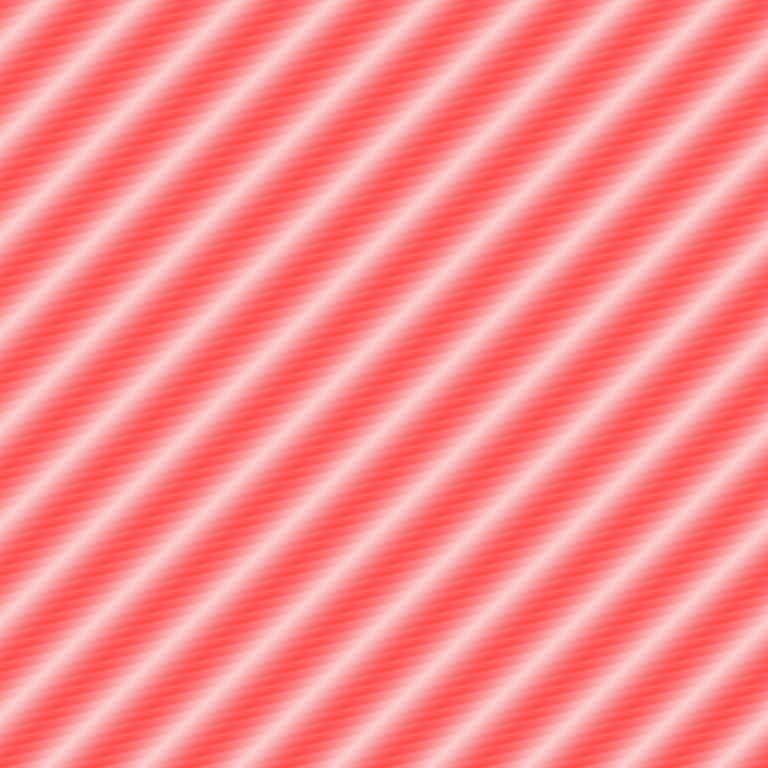
Reproduce this background procedurally as a WebGL 2 fragment shader.

```glsl
#version 300 es
precision highp float;
// Soft diagonal candy bands in coral red and pale pink, rising to the right.
// Each band is a smooth pale ridge; fine shallow streaks made of layered sines
// grain the red between. All wave counts are whole numbers, so the square tiles.

uniform vec2 u_resolution;
out vec4 outColor;

const float TAU = 6.2831853;

// Waves across and down the canvas; the minus sign makes them rise rightward
const vec2 BAND_COUNT = vec2(8.0, -8.0);
const vec2 STREAK_COUNT = vec2(16.0, -80.0);
const vec2 HATCH_COUNT = vec2(32.0, -160.0);

const float BAND_OFFSET = 0.47;     // where the pale crest lies, in cycles
const float ROUNDNESS = 0.5;        // 0 is a straight ramp, 1 a cosine
const float CREST_SHARPNESS = 1.35; // above 1 narrows the pale crest
const float FEATHER = 0.006;        // sideways shift of band edges, in cycles
const float STREAK_TINT = 0.1;      // lightness of streaks in the red
const float CREST_FADE = 0.85;      // how far streaks vanish on the crest

const vec3 CORAL = vec3(1.00, 0.31, 0.31);
const vec3 ROSE = vec3(0.97, 0.55, 0.55);
const vec3 PALE_PINK = vec3(0.99, 0.80, 0.80);

// Sine wave with a whole number of cycles along each side
float wave(vec2 uv, vec2 count) {
    return sin(TAU * dot(uv, count));
}

// Fine streaks with a thinner hatch laid over them
float streaks(vec2 uv) {
    return 0.75 * wave(uv, STREAK_COUNT) + 0.25 * wave(uv, HATCH_COUNT);
}

// Pale crest at 1, red valley at 0
float band(vec2 uv, float shift) {
    float cycles = dot(uv, BAND_COUNT) - BAND_OFFSET + shift;
    float ramp = abs(2.0 * fract(cycles) - 1.0);
    float rounded = 0.5 + 0.5 * cos(TAU * cycles);
    return pow(mix(ramp, rounded, ROUNDNESS), CREST_SHARPNESS);
}

// Coral to rose to pale pink
vec3 palette(float t) {
    vec3 lower = mix(CORAL, ROSE, clamp(2.0 * t, 0.0, 1.0));
    return mix(lower, PALE_PINK, clamp(2.0 * t - 1.0, 0.0, 1.0));
}

void main() {
    vec2 uv = gl_FragCoord.xy / u_resolution;

    // Bands with slightly feathered edges
    float streak = streaks(uv);
    float lightness = band(uv, FEATHER * streak);

    // Streaks fade toward the pale crest
    lightness += STREAK_TINT * (0.5 + streak) * (1.0 - CREST_FADE * lightness);

    outColor = vec4(palette(lightness), 1.0);
}
```
